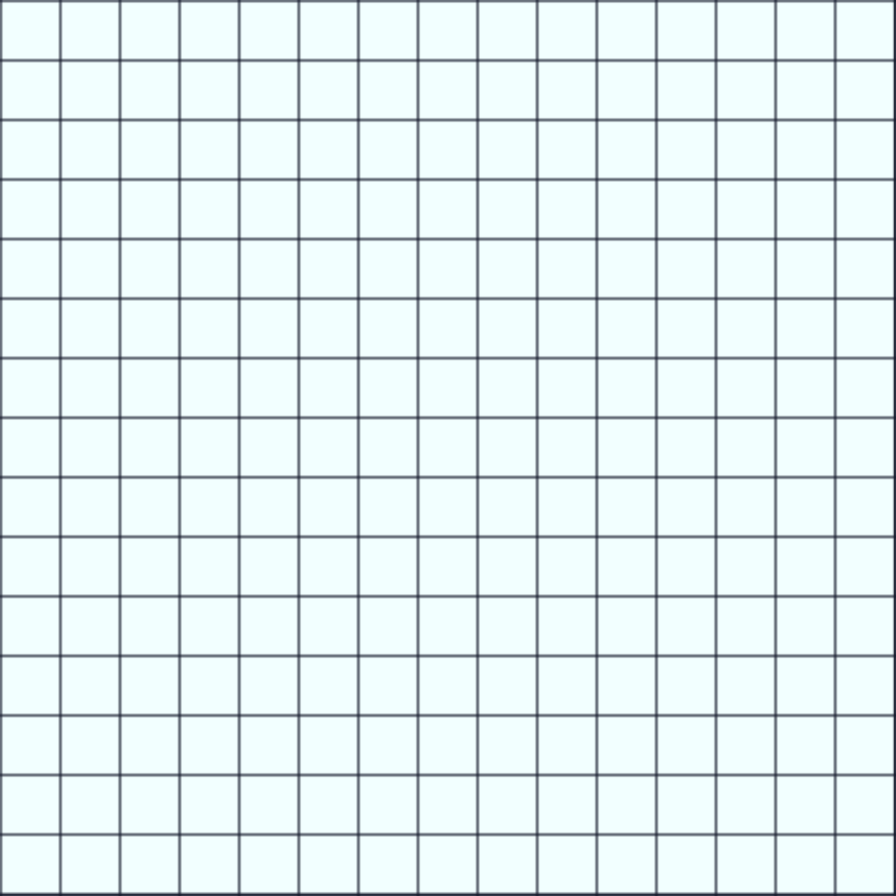
A Shadertoy shader for this pattern:

```glsl
// Square graph paper: fifteen by fifteen cells ruled in soft navy ink on pale
// azure. Each axis measures the distance to its nearest rule; the two washes
// of ink multiply, so crossings darken, and two sheet edges are ruled heavier.

// Ink coverage of a soft rule at distance d from its centre line
float softRule(float d, float halfWidth) {
    return 0.65 * (1.0 - smoothstep(0.0, halfWidth, d));
}

void mainImage(out vec4 fragColor, in vec2 fragCoord) {
    vec2 uv = fragCoord / iResolution.xy;
    vec2 pixel = 1.0 / iResolution.xy;

    // Distance to the nearest vertical and horizontal rule
    vec2 pitch = vec2(0.06652, 0.06646);
    vec2 cell = (uv - vec2(0.0009, 0.0021)) / pitch;
    vec2 dist = abs(cell - round(cell)) * pitch;

    // Overlapping rules let less paper show through
    vec2 halfWidth = max(vec2(0.0033), 1.4 * pixel);
    float bare = (1.0 - softRule(dist.x, halfWidth.x))
               * (1.0 - softRule(dist.y, halfWidth.y));

    // Heavier border along the right and bottom edges
    vec2 inset = vec2(1.0 - uv.x, uv.y);
    vec2 border = 1.0 - smoothstep(0.0022 - 0.5 * pixel, 0.0022 + 0.5 * pixel, inset);
    bare *= 1.0 - 0.8 * max(border.x, border.y);

    vec3 paper = vec3(0.95, 1.0, 1.0);
    vec3 ink = vec3(0.08, 0.10, 0.17);
    fragColor = vec4(mix(ink, paper, bare), 1.0);
}
```
